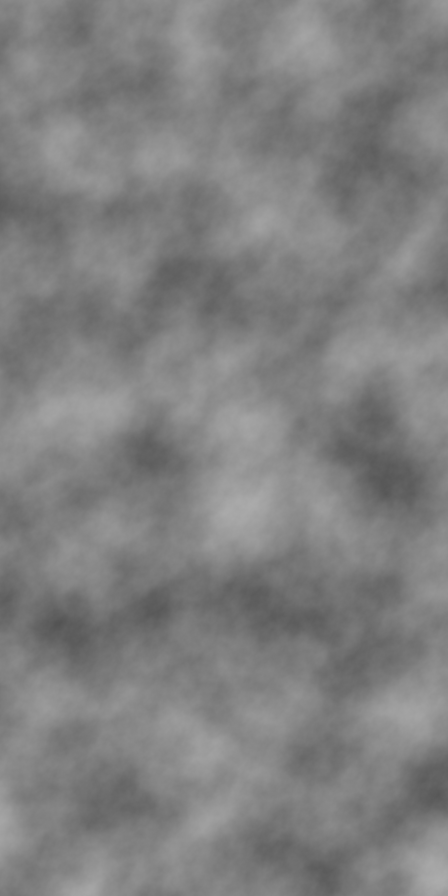
Give the GLSL for this texture, as a Shadertoy shader.

```glsl
#define CLOUD_SCALE 4.0   // largest cells across the width
#define OCTAVES 7
#define GAIN 0.52         // strength of each finer layer
#define MEAN_GREY 0.502
#define CONTRAST 0.215
#define DARK_SKEW 0.02    // deepens shadows, flattens highlights
#define LEAN 0.09         // stretches the clouds towards the upper right
#define SEED vec2(53.6, 24.2)

// Integer hash turned into a unit gradient
vec2 gradientAt(vec2 cell) {
    uvec2 q = uvec2(ivec2(cell)) * uvec2(1597334u, 3812015u);
    uint h = (q.x ^ q.y) * 668265u;
    h = (h ^ (h >> 15)) * 739981u;
    h = (h ^ (h >> 13)) * 974711u;
    h ^= h >> 16;
    float angle = float(h & 65535u) / 65536.0 * 6.28319;
    return vec2(cos(angle), sin(angle));
}

float gradientNoise(vec2 p) {
    vec2 cell = floor(p);
    vec2 f = p - cell;
    vec2 blend = f * f * f * (f * (f * 6.0 - 15.0) + 10.0);
    vec2 e = vec2(1.0, 0.0);
    float a = dot(gradientAt(cell), f);
    float b = dot(gradientAt(cell + e.xy), f - e.xy);
    float c = dot(gradientAt(cell + e.yx), f - e.yx);
    float d = dot(gradientAt(cell + e.xx), f - e.xx);
    return mix(mix(a, b, blend.x), mix(c, d, blend.x), blend.y);
}

// Layers of noise, each finer, fainter and turned to hide the grid
float cloudNoise(vec2 p) {
    const mat2 turnAndDouble = mat2(1.6, 1.2, -1.2, 1.6);
    float sum = 0.0;
    float strength = 1.0;
    for (int i = 0; i < OCTAVES; i++) {
        sum += strength * gradientNoise(p);
        p = turnAndDouble * p + SEED;
        strength *= GAIN;
    }
    return sum;
}

void mainImage(out vec4 fragColor, in vec2 fragCoord) {
    vec2 uv = fragCoord / iResolution.x;
    vec2 leaning = uv - LEAN * uv.yx;
    float cloud = cloudNoise(leaning * CLOUD_SCALE + SEED);
    float grey = MEAN_GREY + CONTRAST * cloud - DARK_SKEW * cloud * cloud;
    fragColor = vec4(vec3(grey), 1.0);
}
```
